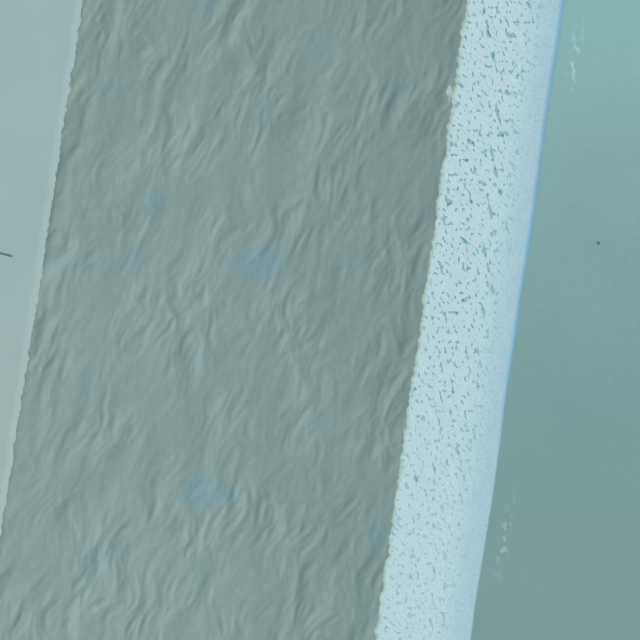
A three.js fragment shader for this texture:

```glsl
// A slanted band of rough plaster between a smooth wall and a pale speckled
// trim, with a teal wall beyond. Sloping edges divide the areas; warped
// gradient noise forms the plaster relief, the ragged borders and the specks.
varying vec2 vUv;

vec2 gradientAt(vec2 cell) {
  float angle = 6.2832 * fract(sin(dot(cell, vec2(127.1, 311.7))) * 43758.5);
  return vec2(cos(angle), sin(angle));
}

float gradientNoise(vec2 p) {
  vec2 i = floor(p), f = fract(p);
  vec2 u = f * f * f * (f * (f * 6.0 - 15.0) + 10.0);
  vec2 o = vec2(1.0, 0.0);
  float a = dot(gradientAt(i), f);
  float b = dot(gradientAt(i + o.xy), f - o.xy);
  float c = dot(gradientAt(i + o.yx), f - o.yx);
  float d = dot(gradientAt(i + o.xx), f - o.xx);
  return mix(mix(a, b, u.x), mix(c, d, u.x), u.y);
}

float fbm(vec2 p) {
  float sum = 0.0, weight = 0.5;
  for (int i = 0; i < 4; i++) {
    sum += weight * gradientNoise(p);
    p = p * 2.03 + 17.3;
    weight *= 0.5;
  }
  return sum;
}

// Trowelled height: leaning creases at several scales
float plasterHeight(vec2 p) {
  vec2 q = vec2(p.x - 0.3 * p.y, p.y);
  q += 0.016 * vec2(gradientNoise(p * 13.0), gradientNoise(p * 13.0 + 40.0));
  vec2 scale = vec2(15.0, 7.0);
  float height = 0.0, weight = 1.0;
  for (int i = 0; i < 3; i++) {
    float n = gradientNoise(q * scale + 9.0 * float(i));
    height += weight * (0.35 * n - sqrt(n * n + 0.004));
    scale *= 2.1;
    weight *= 0.52;
  }
  return height;
}

vec3 plaster(vec2 p) {
  vec2 toLight = vec2(0.0022, -0.0009);
  float slope = plasterHeight(p + toLight) - plasterHeight(p - toLight);
  float patchy = smoothstep(-0.35, 0.35, gradientNoise(p * 9.0 + 5.0));
  float relief = clamp(slope * mix(0.16, 0.38, patchy), -0.085, 0.05);
  vec3 color = mix(vec3(0.515, 0.600, 0.588), vec3(0.475, 0.562, 0.555),
                   smoothstep(0.15, 0.7, p.x - 0.14 * p.y));
  color += vec3(0.012, 0.018, 0.018) * (1.0 - p.y) + 0.025 * fbm(p * 5.0);
  // Faint blue stains
  color += vec3(-0.03, 0.0, 0.03) * smoothstep(0.3, 0.55, gradientNoise(p * 11.0 + 3.0));
  color += 0.012 * gradientNoise(p * vec2(150.0, 80.0));
  return color + relief * vec3(1.0, 0.96, 0.93);
}

// across runs from 0 at the plaster to 1 at the teal wall
vec3 trim(vec2 p, float across) {
  vec3 color = mix(vec3(0.72, 0.83, 0.85), vec3(0.64, 0.775, 0.82),
                   smoothstep(0.55, 1.0, across));
  color += 0.03 * fbm(p * vec2(60.0, 35.0));
  float density = (1.0 - smoothstep(0.55, 0.95, across)) * mix(0.55, 1.0, smoothstep(0.1, 0.5, p.y));
  vec2 q = vec2(p.x + 0.2 * p.y, p.y);
  float fine = smoothstep(0.16, 0.45, gradientNoise(q * vec2(185.0, 130.0)));
  float coarse = smoothstep(0.25, 0.5, gradientNoise(q * vec2(95.0, 65.0) + 31.0));
  color -= density * (0.14 * fine + 0.13 * coarse) * vec3(1.35, 0.95, 0.75);
  return color + 0.03 * gradientNoise(p * 210.0);
}

vec3 tealWall(vec2 p, float gap) {
  vec3 color = mix(vec3(0.485, 0.605, 0.605), vec3(0.515, 0.675, 0.672), smoothstep(0.1, 1.0, p.y));
  color += vec3(0.01, 0.03, 0.03) * smoothstep(0.7, 1.0, p.y);
  color += 0.02 * fbm(p * 6.0) + 0.012 * gradientNoise(p * 120.0);
  // Pale scuffs beside the trim
  float scuffed = smoothstep(0.08, 0.0, abs(p.y - 0.91)) + smoothstep(0.09, 0.0, abs(p.y - 0.16));
  float chips = smoothstep(0.05, 0.35, gradientNoise(p * vec2(130.0, 75.0)));
  color += 0.1 * scuffed * chips * smoothstep(0.014, 0.0, abs(gap - 0.03));
  // Pinhole
  return color - 0.18 * smoothstep(0.004, 0.001, length(p - vec2(0.935, 0.62)));
}

void main() {
  vec2 p = vUv;
  float ragged = 0.006 * fbm(p * vec2(24.0, 38.0)) + 0.003 * gradientNoise(p * 110.0);
  float leftGap = p.x - (-0.024 + 0.154 * p.y) + ragged;
  float trimGap = p.x - (0.586 + 0.143 * p.y) + ragged * 1.2;
  float wallGap = p.x - (0.736 + 0.144 * p.y) + 0.003 * gradientNoise(p * vec2(2.0, 7.0));

  // Smooth wall with a small scratch
  vec3 color = mix(vec3(0.615, 0.700, 0.688), vec3(0.595, 0.695, 0.70), p.y);
  color += 0.015 * fbm(p * 9.0);
  vec2 scratch = p - vec2(0.006, 0.603);
  color -= 0.2 * smoothstep(0.003, 0.001, abs(scratch.y + 0.25 * scratch.x))
               * smoothstep(0.016, 0.01, abs(scratch.x));
  color += 0.035 * smoothstep(0.012, 0.0, abs(leftGap + 0.004));

  // Plaster with a shaded lip on its left border
  vec3 rough = plaster(p) - 0.04 * smoothstep(0.008, 0.0, leftGap);
  color = mix(color, rough, smoothstep(-0.0015, 0.0015, leftGap));

  // Trim with a creamy fringe and a chip
  float across = clamp(trimGap / 0.15, 0.0, 1.0);
  vec3 pale = mix(vec3(0.66, 0.75, 0.71), trim(p, across), smoothstep(0.0, 0.007, trimGap));
  color = mix(color, pale, smoothstep(-0.002, 0.002, trimGap));
  float chip = length((p - vec2(0.702, 0.856)) * vec2(1.0, 0.5)) + ragged;
  color = mix(color, vec3(0.70, 0.81, 0.83), 0.8 * smoothstep(0.007, 0.004, chip));

  // Teal wall, with a blue seam strongest in the upper half
  color = mix(color, tealWall(p, wallGap), smoothstep(-0.002, 0.002, wallGap));
  float seam = smoothstep(0.007, 0.0, abs(wallGap)) * smoothstep(0.2, 0.55, p.y);
  color = mix(color, vec3(0.44, 0.64, 0.76), 0.6 * seam);

  gl_FragColor = vec4(color, 1.0);
}
```
